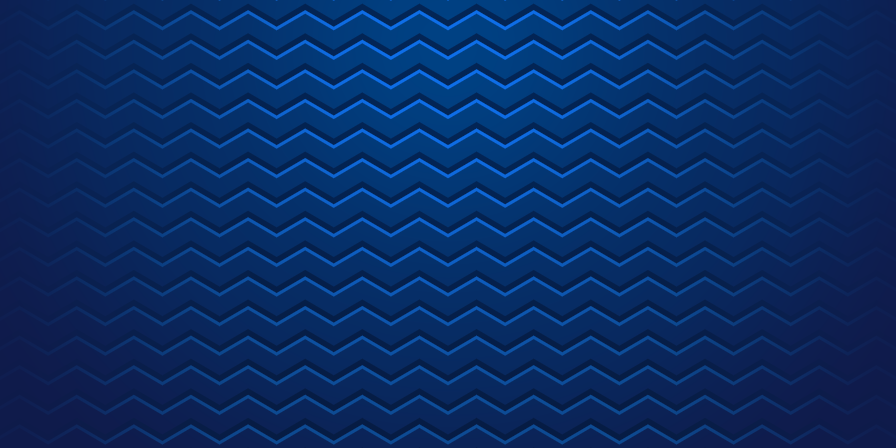
Write a WebGL 1 fragment shader that draws this pattern.

```glsl
precision highp float;
// Rows of blue zigzag ridges: a bright line with a dark shadow band above it.
// A triangle wave bends the rows, fract repeats them, and a radial glow from
// the upper middle lights the ground and lines, which fade toward the sides.

uniform vec2 u_resolution;

// Lengths are fractions of the canvas height
#define PERIOD 0.1275
#define ROW_STEP 0.06604
#define AMPLITUDE 0.0372
#define FIRST_PEAK 0.0266
#define LINE_WIDTH 0.0080
#define SHADOW_WIDTH 0.0145
#define GLOW_HEIGHT 0.90
#define FADE_START 0.35
#define FADE_END 1.02

// 1 at x = 0, falling linearly to 0 half a period away
float triangleWave(float x) {
  return 1.0 - 2.0 * abs(fract(x / PERIOD + 0.5) - 0.5);
}

// Antialiased coverage of the interval lo..hi
float band(float v, float lo, float hi, float soft) {
  return clamp((v - lo) / soft + 0.5, 0.0, 1.0)
       * clamp((hi - v) / soft + 0.5, 0.0, 1.0);
}

vec3 groundColor(float dist) {
  vec3 core = vec3(0.000, 0.255, 0.515);
  vec3 middle = vec3(0.025, 0.175, 0.395);
  vec3 rim = vec3(0.060, 0.105, 0.295);
  vec3 color = mix(core, middle, smoothstep(0.0, 0.68, dist));
  return mix(color, rim, smoothstep(0.55, 1.25, dist));
}

void main() {
  // x is centred, y runs down from the top edge
  vec2 p = (gl_FragCoord.xy - vec2(0.5 * u_resolution.x, 0.0)) / u_resolution.y;
  float down = 1.0 - p.y;
  float soft = 1.2 / u_resolution.y;

  // Signed vertical offset from the nearest ridge, positive below it
  float bent = down - FIRST_PEAK - AMPLITUDE * triangleWave(p.x);
  float offset = (fract(bent / ROW_STEP + 0.5) - 0.5) * ROW_STEP;
  float halfLine = 0.5 * LINE_WIDTH;
  float line = band(offset, -halfLine, halfLine, soft);
  float shadow = band(offset, -halfLine - SHADOW_WIDTH, -halfLine, soft);

  // Light and side fade
  float dist = length(p - vec2(0.0, GLOW_HEIGHT));
  float glow = 1.0 - smoothstep(0.1, 0.95, dist);
  float fade = 1.0 - smoothstep(FADE_START, FADE_END, abs(p.x));

  vec3 color = groundColor(dist);
  vec3 shadowColor = mix(vec3(0.025, 0.110, 0.265), vec3(0.010, 0.145, 0.335), glow);
  vec3 lineColor = mix(vec3(0.050, 0.290, 0.570), vec3(0.055, 0.430, 0.910), glow);
  color = mix(color, shadowColor, shadow * (0.1 + 0.9 * fade));
  color = mix(color, lineColor, line * (0.06 + 0.94 * fade));
  gl_FragColor = vec4(color, 1.0);
}
```
